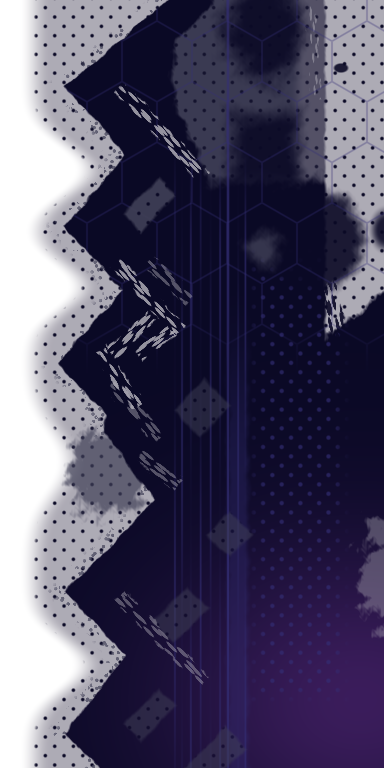
A Shadertoy shader for this background:

```glsl
const vec3 ASH = vec3(0.68, 0.67, 0.71);
const vec3 SLATE = vec3(0.25, 0.25, 0.34);
const vec3 NAVY = vec3(0.04, 0.035, 0.145);
const vec3 VIOLET = vec3(0.25, 0.12, 0.38);
const vec3 INDIGO = vec3(0.2, 0.18, 0.46);

float hash(vec2 p) {
  vec3 h = fract(p.xyx * 0.1031);
  h += dot(h, h.yzx + 33.33);
  return fract((h.x + h.y) * h.z);
}

// Distance to the nearest scattered cell point
float cellular(vec2 p) {
  float d = 2.0;
  for (int k = 0; k < 9; k++) {
    vec2 c = floor(p) + vec2(k % 3 - 1, k / 3 - 1);
    d = min(d, length(c + vec2(hash(c), hash(c + 71.0)) - p));
  }
  return d;
}

float wobble(vec2 p) {
  float sum = 0.0, amp = 0.5;
  for (int i = 0; i < 4; i++) {
    sum += amp * sin(p.x + 1.7 * sin(p.y)) * cos(p.y + 0.8);
    p = mat2(1.6, 1.2, -1.2, 1.6) * p + 2.3;
    amp *= 0.55;
  }
  return sum;
}

float fill(float d, float soft) { return 1.0 - smoothstep(-soft, soft, d); }
float bump(float x, float c, float w) { x = (x - c) / w; return exp(-x * x); }
float box(vec2 p, vec2 size) { p = abs(p) - size; return max(p.x, p.y); }
float blob(vec2 p, vec2 c, vec2 r) { return (length((p - c) / r) - 1.0) * min(r.x, r.y); }

float staggeredDots(vec2 p, float pitch, float radius) {
  vec2 a = fract(p / pitch) - 0.5, b = fract(p / pitch + 0.5) - 0.5;
  return min(length(a), length(b)) * pitch - radius;
}

float hexLines(vec2 p) {
  vec2 s = vec2(1.0, 1.732);
  vec2 a = mod(p + 0.5 * s, s) - 0.5 * s, b = mod(p, s) - 0.5 * s;
  vec2 g = abs(dot(a, a) < dot(b, b) ? a : b);
  return 0.5 - max(g.x, dot(g, vec2(0.5, 0.866)));
}

float zigzagEdge(float y) {
  vec2 k[12] = vec2[12](vec2(1.68, 0), vec2(0.65, 0.86), vec2(1.25, 1.55), vec2(0.65, 2.26),
    vec2(1.22, 2.9), vec2(0.58, 3.63), vec2(1.05, 4.15), vec2(1.03, 4.32),
    vec2(1.55, 5), vec2(0.65, 5.92), vec2(1.25, 6.55), vec2(0.65, 7.34));
  float x = k[0].x;
  for (int i = 0; i < 11; i++)
    x = mix(x, k[i + 1].x, clamp((y - k[i].y) / (k[i + 1].y - k[i].y), 0.0, 1.0));
  return x + max(y - 7.34, 0.0);
}

// Brush stroke from a to b, worn along its length
float dryStroke(vec2 p, vec2 a, vec2 b, float width, float wear, float px) {
  vec2 dir = normalize(b - a), mid = p - 0.5 * (a + b);
  vec2 q = vec2(dot(mid, dir), dot(mid, vec2(-dir.y, dir.x)));
  float body = box(q, vec2(0.5 * length(b - a), width)) + 0.03 * wobble(p * 17.0);
  return fill(body, px) * fill(cellular(q * vec2(5, 24) + a * 9.0) - wear, 0.06);
}

void mainImage(out vec4 fragColor, in vec2 fragCoord) {
  // Width spans 3.84 units, y runs downward
  float px = 3.84 / iResolution.x;
  vec2 p = vec2(fragCoord.x, iResolution.y - fragCoord.y) * px;
  float rough = wobble(p * 9.0), grain = cellular(p * 16.0);
  float dots = fill(staggeredDots(p - vec2(0.36, 0.17), 0.187, 0.017), px);
  float edge = zigzagEdge(p.y);

  // White margin and dotted ash halo
  float haloEdge = 0.36 + 0.55 * bump(p.y, 1.7, 0.36) + 0.48 * bump(p.y, 2.87, 0.33)
    + 0.36 * bump(p.y, 4.62, 0.45) + 0.52 * bump(p.y, 6.65, 0.36);
  float halo = smoothstep(-0.17, 0.15, p.x - haloEdge);
  vec3 col = mix(vec3(1), ASH, halo);
  col = mix(col, NAVY, dots * step(0.3, p.x) * smoothstep(0.3, 0.6, halo));
  float stain = fill(blob(p, vec2(1.08, 4.72), vec2(0.36, 0.45)) + 0.16 * rough, 0.06);
  float splatter = fill(grain - 0.28, 0.05) * fill(edge - p.x - 0.15, 0.08) * step(0.1, rough);
  col = mix(col, SLATE, 0.7 * max(stain, splatter));

  // Navy ground with violet glow and dots
  vec2 g = (p - vec2(3.6, 7)) * vec2(0.52, 0.65);
  vec3 ink = mix(NAVY, VIOLET, 0.9 * exp(-dot(g, g)));
  float lowDots = fill(staggeredDots(p - vec2(2.63, 2.6), 0.187, 0.021), px);
  ink = mix(ink, INDIGO, 0.65 * lowDots * fill(box(p - vec2(2.98, 4.75), vec2(0.42, 2.2)), 0.12));

  // Worn panels at the upper right
  float left = 1.72 + 0.35 * smoothstep(0.9, 1.8, p.y) + 0.4 * fill(p.y - 0.25, 0.25);
  float panel = fill(left - p.x + 0.07 * rough, 0.03) * fill(p.y - 1.8 + 0.1 * rough, 0.08);
  vec3 panelCol = mix(SLATE, vec3(0.36, 0.35, 0.43), smoothstep(2.9, 3.05, p.x));
  ink = mix(ink, mix(panelCol, NAVY, 0.8 * dots), 0.9 * panel);
  float bright = fill(3.25 - p.x + 0.02 * rough, 0.02)
    * fill(p.y - 2.93 - 0.75 * (3.84 - p.x) + 0.08 * rough, 0.03);
  ink = mix(ink, mix(ASH, NAVY, dots), bright);

  // Dark clouds and pale blots
  float shade = fill(blob(p, vec2(2.64, 0.3), vec2(0.38, 0.48)) + 0.1 * rough, 0.16);
  shade = max(shade, fill(box(p - vec2(2.65, 1.5), vec2(0.33, 0.35)) + 0.07 * rough, 0.14));
  shade = max(shade, fill(blob(p, vec2(3.12, 2.4), vec2(0.5)) + 0.07 * rough, 0.1));
  shade = max(shade, fill(blob(p, vec2(3.86, 2.3), vec2(0.13, 0.18)), 0.06));
  shade = max(shade, fill(blob(p, vec2(3.41, 0.68), vec2(0.07, 0.045)), px));
  shade = max(shade, dryStroke(p, vec2(3.27, 2.8), vec2(3.4, 3.4), 0.08, 0.4, px));
  ink = mix(ink, NAVY, 0.9 * shade);
  ink = mix(ink, SLATE, 0.8 * fill(blob(p, vec2(2.62, 2.48), vec2(0.15)) + 0.08 * rough, 0.09));
  ink = mix(ink, ASH, 0.5 * dryStroke(p, vec2(3.1, 0), vec2(3.17, 1), 0.06, 0.25, px));
  ink = mix(ink, ASH, 0.4 * fill(blob(p, vec2(3.88, 5.75), vec2(0.25, 0.6)) + 0.16 * rough, 0.04));

  // Indigo hexagons and vertical streaks
  float hexagons = fill(hexLines((p - vec2(2.62, 1.22)) / 0.7) - 0.012, 0.012);
  ink = mix(ink, INDIGO, 0.35 * hexagons * fill(p.y - 3.4, 0.4));
  for (float i = 0.0; i < 9.0; i++) {
    float x = 1.72 + 0.09 * i + 0.04 * hash(vec2(i, 3));
    float fade = (0.35 + 0.3 * sin(p.y * 1.3 + i * 2.1)) * smoothstep(1.3, 2.6, p.y);
    ink = mix(ink, INDIGO, fade * fill(abs(p.x - x) - 0.008, px));
  }
  float band = fill(abs(p.x - 2.38) - 0.1 + 0.03 * rough, 0.04) * smoothstep(2.8, 4.8, p.y);
  ink = mix(ink, INDIGO, max(0.35 * band, 0.65 * fill(abs(p.x - 2.28) - 0.012, px)));

  // Tilted patches: centre, half size
  vec4 patches[6] = vec4[6](vec4(1.5, 2.05, 0.25, 0.12), vec4(1.5, 7.15, 0.25, 0.12),
    vec4(2.02, 4.08, 0.22, 0.19), vec4(1.8, 6.15, 0.25, 0.15),
    vec4(2.3, 5.35, 0.16, 0.16), vec4(2.15, 7.6, 0.3, 0.15));
  for (int i = 0; i < 6; i++) {
    vec2 q = mat2(0.707, 0.707, -0.707, 0.707) * (p - patches[i].xy);
    float d = box(q, patches[i].zw) + 0.025 * rough;
    ink = mix(ink, mix(SLATE, NAVY, dots), (i == 0 ? 0.9 : 0.5) * fill(d, 0.02));
  }

  // Diagonal brush marks: start, end
  vec4 marks[9] = vec4[9](vec4(1.2, 0.88, 2.05, 1.78), vec4(1.17, 2.62, 1.8, 3.3),
    vec4(1.12, 3.55, 1.5, 3.15), vec4(1.38, 3.55, 1.72, 3.3), vec4(1, 3.5, 1.38, 4.05),
    vec4(1.12, 3.85, 1.6, 4.4), vec4(1.2, 5.95, 2.05, 6.82), vec4(1.5, 2.6, 1.9, 3),
    vec4(1.4, 4.55, 1.78, 4.85));
  for (int i = 0; i < 9; i++)
    ink = mix(ink, ASH, (i < 5 ? 0.85 : 0.45)
      * dryStroke(p, marks[i].xy, marks[i].zw, 0.07, 0.37, px));

  fragColor = vec4(mix(col, ink, fill((edge - p.x) * 0.7 + 0.025 * rough, px)), 1);
}
```
